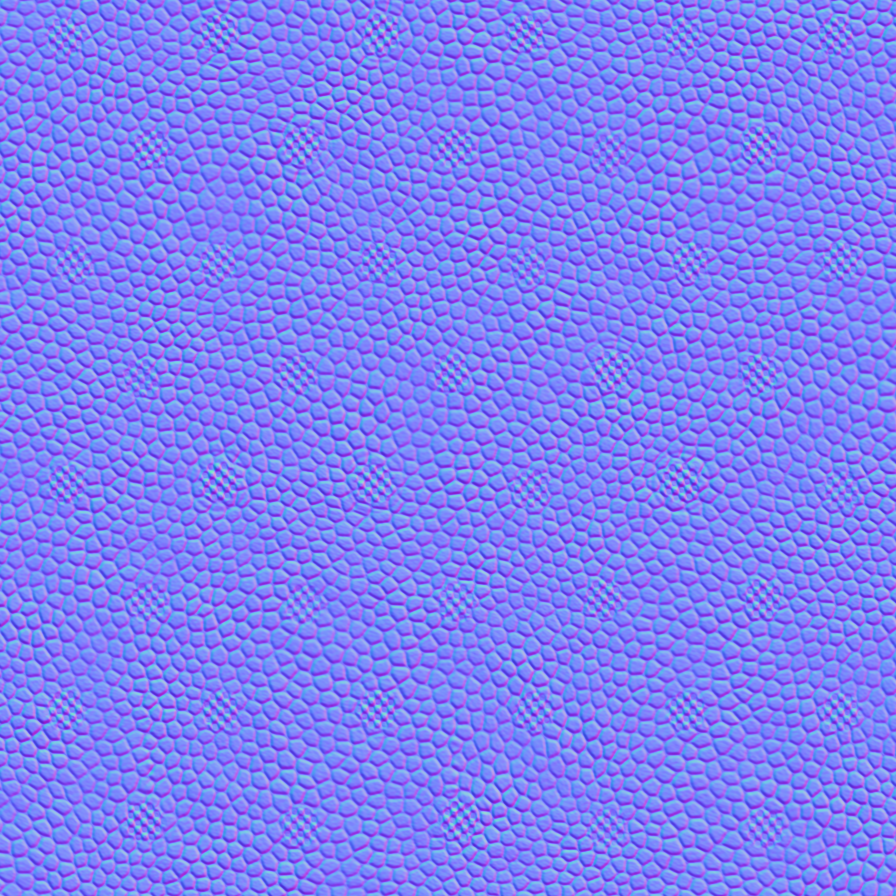
This texture map is drawn by a Shadertoy shader. Its source:

```glsl
// Tangent-space normal map of pebbled hide with staggered woven dots.
// A height field (rounded Voronoi pebbles, dots, seams and gradient noise)
// is differentiated and its normal is packed into RGB.

const float CELLS = 53.0;                   // pebbles across the canvas
const float ROW_STEP = 0.83;                // row height in pebble widths
const vec2  JITTER = vec2(0.46, 0.34);      // scatter of pebble centres
const float ROW_ANGLE = 0.26;               // downhill lean of pebble rows
const float WARP = 0.022;                   // bending of the rows
const float GROOVE_DEPTH = 0.112;
const float GROOVE_WIDTH = 0.125;
const float CORNER_SHARPNESS = 20.0;
const vec2  PEBBLE_TILT = vec2(-0.15, 0.55); // low side of each pebble
const vec2  DOT_PITCH = vec2(0.172, 0.1255);
const vec2  DOT_ORIGIN = vec2(0.163, 0.08);
const float DOT_RADIUS = 0.023;
const vec2  WEAVE_PERIOD = vec2(0.0145, 0.0165);
const float WEAVE_HEIGHT = 0.17;
const vec2  SEAMS = vec2(0.166, 0.508);     // x of the two faint seams
const float SLOPE_STEP = 0.0009;            // canvas units
const vec2  SLOPE_GAIN = vec2(0.72, 1.08);
const vec3  COLOUR_SHIFT = vec3(-0.006, 0.0, -0.012);
const float TAU = 6.2832;

vec2 hash2(vec2 p) {
    vec3 q = fract(p.xyx * vec3(0.1031, 0.1030, 0.0973));
    q += dot(q, q.yzx + 33.33);
    return fract((q.xx + q.yz) * q.zy);
}

float corner(vec2 cell, vec2 offset, vec2 f) {
    return dot(hash2(cell + offset) * 2.0 - 1.0, f - offset);
}

float gradientNoise(vec2 p) {
    vec2 c = floor(p), f = p - c;
    vec2 u = f * f * f * (f * (f * 6.0 - 15.0) + 10.0);
    return mix(mix(corner(c, vec2(0, 0), f), corner(c, vec2(1, 0), f), u.x),
               mix(corner(c, vec2(0, 1), f), corner(c, vec2(1, 1), f), u.x), u.y);
}

mat2 turn(float a) {
    return mat2(cos(a), sin(a), -sin(a), cos(a));
}

vec2 pebbleCentre(vec2 id) {
    vec2 grid = vec2(id.x + 0.5 + 0.5 * mod(id.y, 2.0), (id.y + 0.5) * ROW_STEP);
    return grid + JITTER * (hash2(id + 71.0) - 0.5);
}

// Neighbour id in a staggered row, counted from the column under x
vec2 neighbourId(float x, float row, float shift) {
    return vec2(floor(x - 0.5 * mod(row, 2.0)) + shift, row);
}

// Flat-topped, slightly tilted pebble with a soft groove around it
float pebbles(vec2 p) {
    vec2 toCentre = vec2(9.0), nearest = vec2(0.0);
    float row = floor(p.y / ROW_STEP);
    for (float j = -1.0; j <= 1.0; j++)
    for (float i = -1.0; i <= 1.0; i++) {
        vec2 id = neighbourId(p.x, row + j, i);
        vec2 d = pebbleCentre(id) - p;
        if (dot(d, d) < dot(toCentre, toCentre)) { toCentre = d; nearest = id; }
    }
    // Soft minimum of the distances to all shared borders
    float sum = 1e-6, home = nearest.x + 0.5 + 0.5 * mod(nearest.y, 2.0);
    for (float j = -1.0; j <= 1.0; j++)
    for (float i = -1.0; i <= 1.0; i++) {
        vec2 id = neighbourId(home, nearest.y + j, i);
        if (id == nearest) continue;
        vec2 d = pebbleCentre(id) - p;
        float border = dot(0.5 * (toCentre + d), normalize(d - toCentre));
        sum += exp(-CORNER_SHARPNESS * border);
    }
    float edge = max(-log(sum) / CORNER_SHARPNESS, 0.0) / GROOVE_WIDTH;
    float dome = 1.0 - exp(-edge * edge);
    return GROOVE_DEPTH * dome * (1.0 + dot(toCentre, PEBBLE_TILT));
}

// Height in pebble widths at a canvas position
float height(vec2 uv) {
    vec2 bend = vec2(gradientNoise(uv * 5.0), gradientNoise(uv * 5.0 + 40.0));
    vec2 p = turn(ROW_ANGLE) * (uv + WARP * bend) * CELLS;
    float surface = pebbles(p) * (1.0 + 0.7 * gradientNoise(uv * 14.0 + 7.0));

    // Staggered woven dots, each with its own strength, turn and halo
    float row = round((uv.y - DOT_ORIGIN.y) / DOT_PITCH.y);
    float startX = DOT_ORIGIN.x - 0.5 * DOT_PITCH.x * mod(row, 2.0);
    float col = round((uv.x - startX) / DOT_PITCH.x);
    vec2 random = hash2(vec2(col, row) + 19.0);
    vec2 centre = vec2(startX, DOT_ORIGIN.y) + vec2(col, row) * DOT_PITCH;
    float inside = step(0.04, centre.x) * step(centre.x, 0.99);
    vec2 d = uv - centre - 0.012 * (random - 0.5);
    float r = length(d);
    float dotMask = inside * (1.0 - smoothstep(0.7, 1.15, r / DOT_RADIUS));
    vec2 wave = cos(turn(0.3 * (random.x - 0.5)) * d * TAU / WEAVE_PERIOD);
    float weave = WEAVE_HEIGHT * mix(0.7, 1.1, random.y) * smoothstep(-0.5, 1.0, wave.x * wave.y);
    surface = mix(surface, 0.3 * surface + weave, dotMask);
    float halo = (r - 0.033) / 0.0028;
    surface -= inside * 0.06 * smoothstep(0.5, 1.0, random.y) * exp(-halo * halo);

    // Beaded seams that fade in and out
    vec2 s = (uv.x - SEAMS + 0.004 * gradientNoise(uv * 20.0)) / 0.004;
    float fade = smoothstep(-0.1, 0.35, gradientNoise(uv * vec2(2.0, 4.0) + 3.0));
    surface += 0.07 * fade * dot(exp(-s * s), vec2(1.0, 0.6)) * cos(uv.y * TAU * 75.0);

    // Soft swells and fine, slightly flattened grain
    surface += 0.10 * gradientNoise(p * 0.5);
    return surface + 0.020 * gradientNoise(p * vec2(3.5, 5.0));
}

void mainImage(out vec4 fragColor, in vec2 fragCoord) {
    vec2 uv = fragCoord / iResolution.y;
    vec2 e = vec2(SLOPE_STEP, 0.0);
    vec2 slope = vec2(height(uv + e.xy) - height(uv - e.xy),
                      height(uv + e.yx) - height(uv - e.yx)) / (2.0 * SLOPE_STEP * CELLS);
    vec3 normal = normalize(vec3(-slope * SLOPE_GAIN, 1.0));
    fragColor = vec4(clamp(0.5 + 0.5 * normal + COLOUR_SHIFT, 0.0, 1.0), 1.0);
}
```
